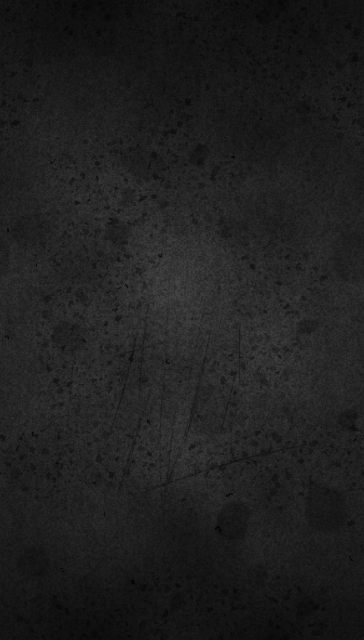
Reproduce this texture procedurally as a Shadertoy shader.

```glsl
// Tiling dark grunge wall: soft glow, stains, specks, chips and fine scratches.
#define EDGE_TONE 0.068
#define GLOW_TONE 0.202
#define CLOUD_AMOUNT 0.75
#define GRAIN_AMOUNT 0.30
#define STREAK_AMOUNT 0.08
#define STAIN_DEPTH 0.27
#define SPECK_DEPTH 0.50
#define CHIP_DEPTH 0.85
#define SCRATCH_DEPTH 0.50
#define SCRATCH_COUNT 18
#define SCRATCH_WIDTH 0.007

const float PI = 3.14159265;
const vec2 SHEET = vec2(4.0, 7.0); // near-square units across the canvas

// Integer hash of a cell and a seed, three values in 0..1
vec3 hash3(vec2 cell, float seed) {
    uvec3 v = uvec3(vec3(cell, seed)) * 1664525u + 1013904223u;
    v.x += v.y * v.z; v.y += v.z * v.x; v.z += v.x * v.y;
    v ^= v >> 16u;
    v.x += v.y * v.z; v.y += v.z * v.x; v.z += v.x * v.y;
    return vec3(v >> 8u) / 16777216.0;
}

vec2 wrapCell(vec2 cell, vec2 period) {
    return floor(mod(cell + 0.5, period));
}

// Value noise that repeats after a whole number of cells
float noise(vec2 uv, vec2 cells, float seed) {
    vec2 q = uv * cells, i = floor(q), f = fract(q);
    f = f * f * (3.0 - 2.0 * f);
    float a = hash3(wrapCell(i, cells), seed).x;
    float b = hash3(wrapCell(i + vec2(1, 0), cells), seed).x;
    float c = hash3(wrapCell(i + vec2(0, 1), cells), seed).x;
    float d = hash3(wrapCell(i + vec2(1, 1), cells), seed).x;
    return mix(mix(a, b, f.x), mix(c, d, f.x), f.y);
}

float fbm(vec2 uv, vec2 cells, float seed) {
    float sum = 0.0, weight = 0.5;
    for (int i = 0; i < 5; i++) {
        sum += weight * noise(uv, cells, seed + float(i));
        cells *= 2.0;
        weight *= 0.55;
    }
    return sum / 1.056;
}

// Scattered ragged ovals; share is the chance that a cell holds one
float spots(vec2 uv, vec2 cells, float share, vec2 radii, float ragged, float stretch, float seed) {
    vec2 warp = vec2(fbm(uv, cells * 3.0, seed + 20.0), fbm(uv, cells * 3.0, seed + 30.0));
    vec2 q = uv * cells + (warp - 0.5) * ragged;
    float soft = 0.03 + 0.6 * cells.x / iResolution.x;
    float cover = 0.0;
    for (int y = -1; y <= 1; y++)
    for (int x = -1; x <= 1; x++) {
        vec2 cell = floor(q) + vec2(x, y);
        vec2 id = wrapCell(cell, cells);
        vec3 place = hash3(id, seed), shape = hash3(id, seed + 1.0);
        vec2 d = q - cell - 0.1 - 0.8 * place.xy;
        float turn = PI * shape.x;
        d = mat2(cos(turn), -sin(turn), sin(turn), cos(turn)) * d;
        d.y *= 1.0 + stretch * shape.y;
        float radius = mix(radii.x, radii.y, shape.z * shape.z);
        float spot = 1.0 - smoothstep(radius - soft, radius + soft, length(d));
        cover = max(cover, spot * step(place.z, share) * (0.5 + 0.5 * shape.y));
    }
    return cover;
}

// Thin bent lines gathered below the middle, mostly upright
float scratches(vec2 uv) {
    float pixel = SHEET.x / iResolution.x, cover = 0.0;
    for (int i = 0; i < SCRATCH_COUNT; i++) {
        vec3 place = hash3(vec2(i, 3), 71.0), shape = hash3(vec2(i, 5), 72.0);
        vec2 center = vec2(0.18, 0.24) + vec2(0.48, 0.30) * place.xy;
        vec2 d = (fract(uv - center + 0.5) - 0.5) * SHEET;
        float angle = i % 9 == 1 ? 0.12 + 0.25 * shape.x : 0.98 + 0.65 * shape.x;
        vec2 along = vec2(cos(angle), sin(angle));
        float t = dot(d, along);
        float reach = 0.35 + 1.05 * shape.y * shape.y;
        float bend = (shape.z - 0.5) * 0.16 * t * t;
        float off = abs(dot(d, vec2(-along.y, along.x)) - bend);
        float line = 1.0 - smoothstep(SCRATCH_WIDTH - pixel, SCRATCH_WIDTH + pixel, off);
        line *= 1.0 - smoothstep(0.7 * reach, reach, abs(t));
        cover = max(cover, line * (0.35 + 0.65 * place.z));
    }
    return cover * (0.45 + 0.55 * noise(uv, SHEET * 12.0, 75.0));
}

void mainImage(out vec4 fragColor, in vec2 fragCoord) {
    vec2 uv = fragCoord / iResolution.xy;

    // Broad glow that fades to the borders
    vec2 rise = pow(sin(PI * uv), vec2(1.5, 1.7));
    float tone = mix(EDGE_TONE, GLOW_TONE, pow(rise.y, 0.75) * mix(0.62, 1.0, rise.x));

    // Clouds, upright streaks and fine grain
    float clouds = fbm(uv, SHEET, 1.0);
    tone *= 1.0 + CLOUD_AMOUNT * (clouds - 0.5);
    tone *= 1.0 + STREAK_AMOUNT * (noise(uv, vec2(90, 24), 8.0) - 0.5);
    float grain = 0.7 * noise(uv, SHEET * 73.0, 9.0) + 0.3 * noise(uv, SHEET * 32.0, 10.0);
    tone *= 1.0 + GRAIN_AMOUNT * 2.0 * (grain - 0.5);

    // Stains, clustered specks, rare black chips and scratches
    float cluster = smoothstep(0.34, 0.60, fbm(uv, SHEET, 12.0));
    float stains = spots(uv, SHEET, 0.65, vec2(0.10, 0.36), 0.22, 0.25, 100.0);
    float blots = spots(uv, SHEET * 4.0, 0.30, vec2(0.12, 0.36), 0.45, 0.5, 500.0);
    float specks = spots(uv, SHEET * 8.0, 0.75, vec2(0.12, 0.36), 0.5, 0.7, 200.0);
    float dust = spots(uv, SHEET * 16.0, 0.55, vec2(0.14, 0.38), 0.5, 0.7, 300.0);
    float chips = spots(uv, SHEET * 6.0, 0.04, vec2(0.08, 0.22), 0.7, 0.7, 400.0);
    tone *= 1.0 - STAIN_DEPTH * max(stains, blots * cluster);
    tone *= 1.0 - SPECK_DEPTH * max(specks * cluster, 0.75 * dust * mix(0.3, 1.0, cluster));
    tone *= 1.0 - CHIP_DEPTH * chips;
    tone *= 1.0 - SCRATCH_DEPTH * scratches(uv);

    fragColor = vec4(vec3(tone), 1.0);
}
```
